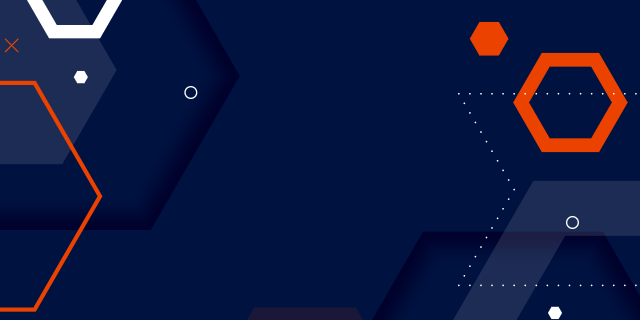
Write a WebGL 2 fragment shader that draws this background.

```glsl
#version 300 es
precision highp float;
// Navy backdrop with layered hexagons, soft inner shadows and small geometric accents.

uniform vec2 u_resolution;
out vec4 outColor;

const vec3 NAVY = vec3(0.0, 0.07, 0.25);
const vec3 SHADOW = vec3(0.0, 0.0, 0.165);
const vec3 ORANGE = vec3(0.92, 0.26, 0.0);
const vec3 WHITE = vec3(1.0);
const vec2 SLANT = vec2(0.8660254, 0.5); // normal of a slanted hexagon side

// Hexagon with flat top; apothem is the centre-to-side distance.
float hexagon(vec2 p, float apothem) {
    p = abs(p);
    return max(p.y, dot(p, SLANT)) - apothem;
}

// Keeps only a band of the given width inside a shape's edge.
float band(float d, float width) {
    return max(d, -d - width);
}

float circleLine(vec2 p, float radius, float halfWidth) {
    return abs(length(p) - radius) - halfWidth;
}

float cross45(vec2 p, float arm, float halfWidth) {
    p = abs(p);
    return length(p - clamp(0.5 * (p.x + p.y), 0.0, arm)) - halfWidth;
}

// Dots evenly spaced along a hexagon: fold all sides onto the top one.
float dottedHexagon(vec2 p, float apothem, float perSide, float radius) {
    p = abs(p);
    vec2 mirror = vec2(-SLANT.y, SLANT.x);
    p -= 2.0 * min(dot(mirror, p), 0.0) * mirror;
    float spacing = apothem / SLANT.x / perSide;
    p.x = mod(p.x + 0.5 * spacing, spacing) - 0.5 * spacing;
    return length(p - vec2(0.0, apothem)) - radius;
}

// Antialiased coverage, one pixel wide.
float cover(float d) {
    return clamp(0.5 - d * u_resolution.y, 0.0, 1.0);
}

vec3 paint(vec3 base, vec3 ink, float d, float alpha) {
    return mix(base, ink, cover(d) * alpha);
}

// Darkens the inside of a shape, fading away from its edge.
vec3 innerShadow(vec3 base, float d, float depth, float strength) {
    float fade = 1.0 - smoothstep(0.0, depth, -d);
    return paint(base, SHADOW, d, fade * strength);
}

void main() {
    vec2 p = gl_FragCoord.xy / u_resolution.y; // canvas height is 1
    vec3 color = NAVY;

    // Recessed hexagons
    color = innerShadow(color, hexagon(p - vec2(0.193, 0.763), 0.4818), 0.105, 0.9);
    color = innerShadow(color, hexagon(p - vec2(1.603, -0.211), 0.487), 0.105, 0.9);

    // Translucent hexagons
    color = paint(color, WHITE, hexagon(p - vec2(0.0247, 0.7813), 0.2943), 0.11);
    float wideRing = band(hexagon(p - vec2(1.9674, -0.0859), 0.5208), 0.1719);
    color = paint(color, WHITE, wideRing, 0.11);
    color = paint(color, ORANGE, hexagon(p - vec2(0.9531, -0.2362), 0.2753), 0.11);

    // Orange shapes
    float outline = band(hexagon(p - vec2(-0.0964, 0.3867), 0.3607), 0.013);
    float ring = band(hexagon(p - vec2(1.7826, 0.6797), 0.155), 0.043);
    float solid = hexagon(p - vec2(1.5286, 0.8789), 0.0525);
    float mark = cross45(p - vec2(0.0365, 0.8581), 0.0195, 0.0018);
    color = paint(color, ORANGE, min(min(outline, ring), min(solid, mark)), 1.0);

    // White shapes
    float whiteRing = band(hexagon(p - vec2(0.2331, 1.0182), 0.138), 0.0417);
    float smallHexes = min(hexagon(p - vec2(0.2526, 0.7591), 0.0192),
                           hexagon(p - vec2(1.7344, 0.0221), 0.0192));
    float circles = min(circleLine(p - vec2(0.5964, 0.7109), 0.0182, 0.0021),
                        circleLine(p - vec2(1.789, 0.3047), 0.0182, 0.0021));
    float dots = dottedHexagon(p - vec2(1.9526, 0.4076), 0.2995, 10.0, 0.0025);
    color = paint(color, WHITE, min(min(whiteRing, smallHexes), min(circles, dots)), 1.0);

    outColor = vec4(color, 1.0);
}
```
